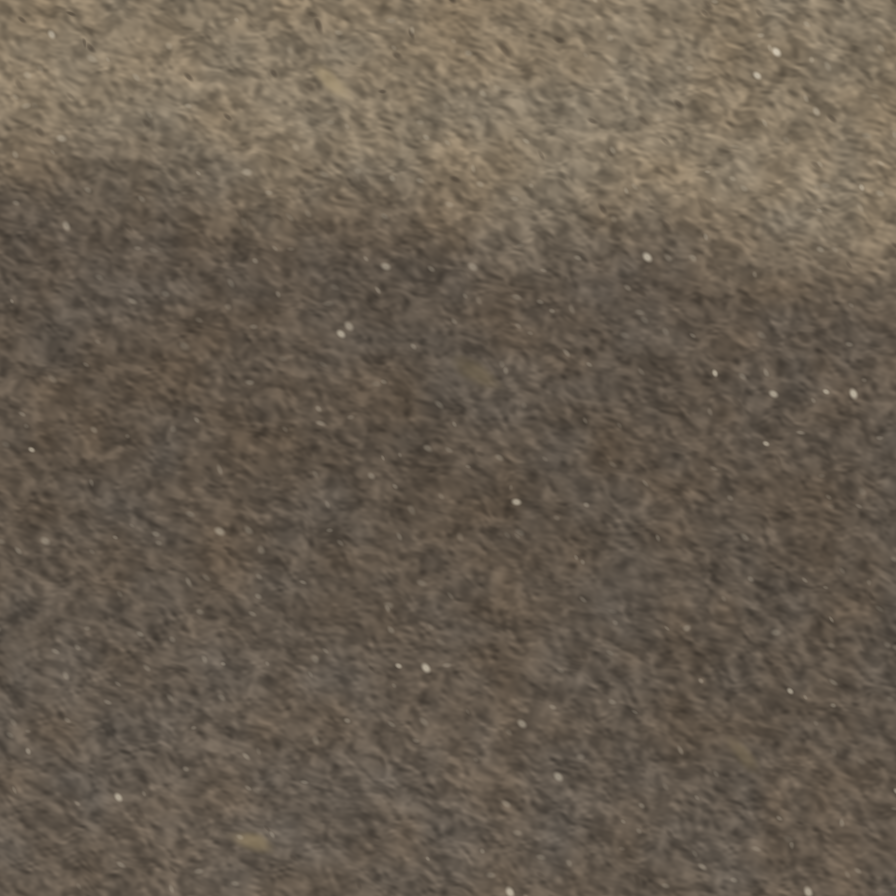
Give the GLSL for this texture, as a Shadertoy shader.

```glsl
const vec3 SHADED_SOIL = vec3(0.368, 0.328, 0.284);
const vec3 SUNLIT_SOIL = vec3(0.525, 0.471, 0.393);
const vec3 PALE_GRIT = vec3(0.80, 0.76, 0.68);
const vec3 TAN_STONE = vec3(0.60, 0.53, 0.40);
const vec3 DARK_PIT = vec3(0.23, 0.20, 0.17);
const float GRAIN_ANGLE = -0.62;

float hash(vec2 p) {
    return fract(sin(dot(p, vec2(127.1, 311.7))) * 43758.5453);
}

vec2 hash2(vec2 p) {
    return vec2(hash(p), hash(p + 37.3));
}

float noise(vec2 p) {
    vec2 cell = floor(p);
    vec2 f = fract(p);
    f = f * f * (3.0 - 2.0 * f);
    float low = mix(hash(cell), hash(cell + vec2(1, 0)), f.x);
    float high = mix(hash(cell + vec2(0, 1)), hash(cell + vec2(1, 1)), f.x);
    return mix(low, high, f.y);
}

vec2 rotate(vec2 p, float angle) {
    float c = cos(angle), s = sin(angle);
    return vec2(c * p.x + s * p.y, c * p.y - s * p.x);
}

// Streaky grain, centred on zero
float grain(vec2 p) {
    float coarse = noise(p * vec2(38.0, 66.0));
    float medium = noise(p * vec2(84.0, 150.0) + 17.0);
    float fine = noise(rotate(p, 0.35) * vec2(140.0, 235.0) + 53.0);
    return coarse * 0.22 + medium * 0.46 + fine * 0.32 - 0.5;
}

// Soft mottling, centred on zero
float mottle(vec2 p, float scale) {
    return noise(p * scale) * 0.6 + noise(p * scale * 2.3 + 9.0) * 0.4 - 0.5;
}

// Soft ellipses in random cells; radius is a fraction of a cell
float scatter(vec2 p, float cells, float density, vec2 radius, float seed) {
    vec2 q = p * cells;
    vec2 home = floor(q);
    float cover = 0.0;
    for (int j = -1; j <= 1; j++) {
        for (int i = -1; i <= 1; i++) {
            vec2 cell = home + vec2(i, j);
            vec2 key = cell + seed;
            float present = step(hash(key + 5.7), density);
            float strength = mix(0.35, 1.0, hash(key + 11.9));
            float size = mix(0.65, 1.15, hash(key + 23.1));
            vec2 offset = rotate(q - cell - hash2(key), hash(key + 71.0) - 0.5);
            float d = length(offset / (radius * size));
            cover = max(cover, present * strength * (1.0 - smoothstep(0.25, 1.2, d)));
        }
    }
    return cover;
}

void mainImage(out vec4 fragColor, in vec2 fragCoord) {
    vec2 uv = fragCoord / iResolution.y;
    vec2 p = rotate(uv, GRAIN_ANGLE);
    vec2 warped = p + 0.006 * vec2(noise(uv * 45.0), noise(uv * 45.0 + 31.0));

    // Sloping edge between sunlit and shaded ground
    float edge = 0.825 - 0.115 * uv.x + 0.05 * mottle(uv, 7.0);
    float sun = smoothstep(-0.085, 0.075, uv.y - edge);
    vec3 color = mix(SHADED_SOIL, SUNLIT_SOIL, sun);

    // Slow changes of brightness and warmth
    float lift = smoothstep(0.5, 0.05, uv.y + 0.2 * uv.x);
    color += 0.026 * lift + 0.035 * mottle(uv, 9.0);
    color += vec3(0.022, 0.0, -0.022) * mottle(uv + 4.0, 16.0);

    // Grain and dark hollows
    color *= 1.0 + mix(0.74, 0.70, sun) * grain(warped);
    float pits = scatter(warped, 34.0, 0.16, vec2(0.30, 0.14), 3.0);
    color = mix(color, DARK_PIT, pits * mix(0.30, 0.50, sun));

    // Tan stones, dull grit and bright chips
    float stones = scatter(warped, 7.0, 0.07, vec2(0.20, 0.08), 41.0);
    float dull = scatter(warped, 42.0, 0.18, vec2(0.24, 0.15), 83.0);
    float chips = scatter(p, 19.0, 0.09, vec2(0.13, 0.09), 127.0);
    color = mix(color, TAN_STONE + 0.06 * sun, stones * 0.65);
    color = mix(color, PALE_GRIT, dull * 0.30);
    color = mix(color, PALE_GRIT + 0.08 * sun, chips * 0.85);

    fragColor = vec4(clamp(color, 0.0, 1.0), 1.0);
}
```
